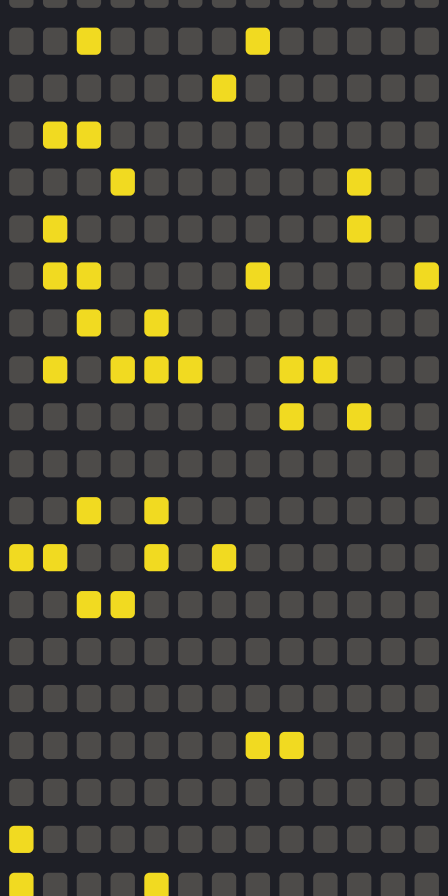
Reproduce this pattern procedurally as a Shadertoy shader.

```glsl
// Lengths are fractions of the canvas width.
#define PITCH vec2(0.0754, 0.1048)
#define FIRST_CENTRE vec2(0.0477, 0.0216)
#define HALF_SIZE vec2(0.0272, 0.0303)
#define CORNER_RADIUS 0.0117
#define COLUMNS 13.0
#define LIT_LEFT 0.21
#define LIT_RIGHT 0.10
#define SEED 37u
#define BACKGROUND vec3(0.118, 0.121, 0.150)
#define UNLIT vec3(0.302, 0.294, 0.288)
#define LIT vec3(0.945, 0.853, 0.130)

// Integer hash of a cell index, from 0 to 1.
float cellHash(ivec2 cell) {
    uint h = uint(cell.x) * 1597334677u ^ (uint(cell.y) + SEED) * 3812015801u;
    h = (h ^ (h >> 16)) * 2146121005u;
    h = (h ^ (h >> 15)) * 2221713035u;
    h ^= h >> 16;
    return float(h & 65535u) / 65536.0;
}

float roundedBox(vec2 p, vec2 halfSize, float radius) {
    vec2 q = abs(p) - halfSize + radius;
    return length(max(q, 0.0)) + min(max(q.x, q.y), 0.0) - radius;
}

void mainImage(out vec4 fragColor, in vec2 fragCoord) {
    float pixel = 1.0 / iResolution.x;
    vec2 p = fragCoord * pixel - FIRST_CENTRE;

    // Nearest lamp and the position relative to its centre
    vec2 cell = floor(p / PITCH + 0.5);
    cell.x = clamp(cell.x, 0.0, COLUMNS - 1.0);
    vec2 local = p - cell * PITCH;

    // Randomly lit lamps, sparser towards the right
    float chance = mix(LIT_LEFT, LIT_RIGHT, cell.x / (COLUMNS - 1.0));
    vec3 lamp = cellHash(ivec2(cell)) < chance ? LIT : UNLIT;

    // Antialiased lamp over the background
    float edge = roundedBox(local, HALF_SIZE, CORNER_RADIUS);
    float coverage = clamp(0.5 - edge / pixel, 0.0, 1.0);
    fragColor = vec4(mix(BACKGROUND, lamp, coverage), 1.0);
}
```
